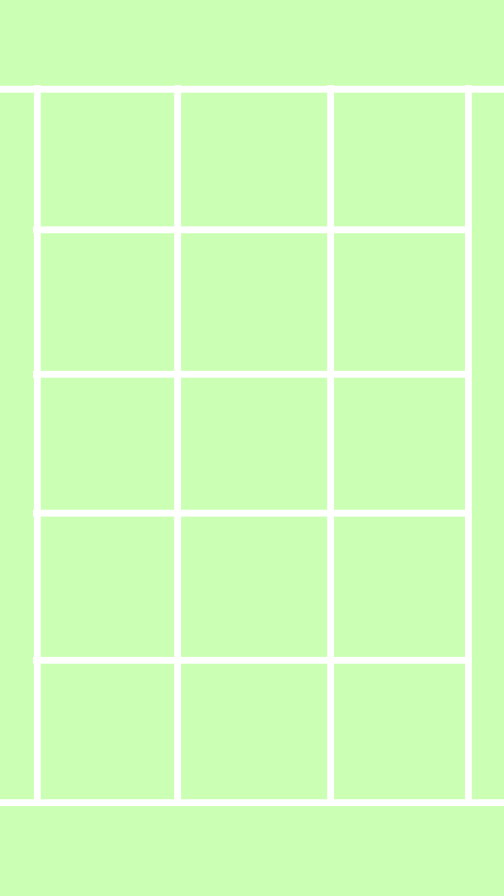
A WebGL 2 fragment shader for this pattern:

```glsl
#version 300 es
precision highp float;

#define ASPECT 1.77778
#define HALF_LINE 0.0068
#define RUNG_LEFT 0.0655
#define RUNG_RIGHT 0.9294
#define POST_BOTTOM 0.1852
#define POST_TOP 1.6090
#define GREEN vec3(0.796, 1.0, 0.702)
#define WHITE vec3(1.0)

uniform vec2 u_resolution;
out vec4 fragColor;

// Line centres in canvas widths; the spacing is slightly uneven
const float postX[4] = float[4](0.0741, 0.3524, 0.6560, 0.9294);
const float rungY[6] = float[6](0.1852, 0.4676, 0.7596, 1.0352, 1.3218, 1.6007);

// Signed distance to an axis-aligned box given by two corners
float boxDistance(vec2 p, vec2 low, vec2 high) {
    vec2 q = abs(p - 0.5 * (low + high)) - 0.5 * (high - low);
    return length(max(q, 0.0)) + min(max(q.x, q.y), 0.0);
}

void main() {
    // Centred coordinates, one unit per canvas width
    float scale = min(u_resolution.x, u_resolution.y / ASPECT);
    vec2 p = (gl_FragCoord.xy - 0.5 * u_resolution) / scale + vec2(0.5, 0.5 * ASPECT);
    float d = 1e3;

    // Vertical posts
    for (int i = 0; i < 4; i++) {
        vec2 low = vec2(postX[i] - HALF_LINE, POST_BOTTOM);
        vec2 high = vec2(postX[i] + HALF_LINE, POST_TOP);
        d = min(d, boxDistance(p, low, high));
    }

    // Horizontal rungs; the outer two run across the whole canvas
    for (int i = 0; i < 6; i++) {
        bool outer = i == 0 || i == 5;
        float left = outer ? -10.0 : RUNG_LEFT;
        float right = outer ? 11.0 : RUNG_RIGHT;
        d = min(d, boxDistance(p, vec2(left, rungY[i] - HALF_LINE),
                               vec2(right, rungY[i] + HALF_LINE)));
    }

    // One-pixel soft edge
    float coverage = clamp(0.5 - d * scale, 0.0, 1.0);
    fragColor = vec4(mix(GREEN, WHITE, coverage), 1.0);
}
```
